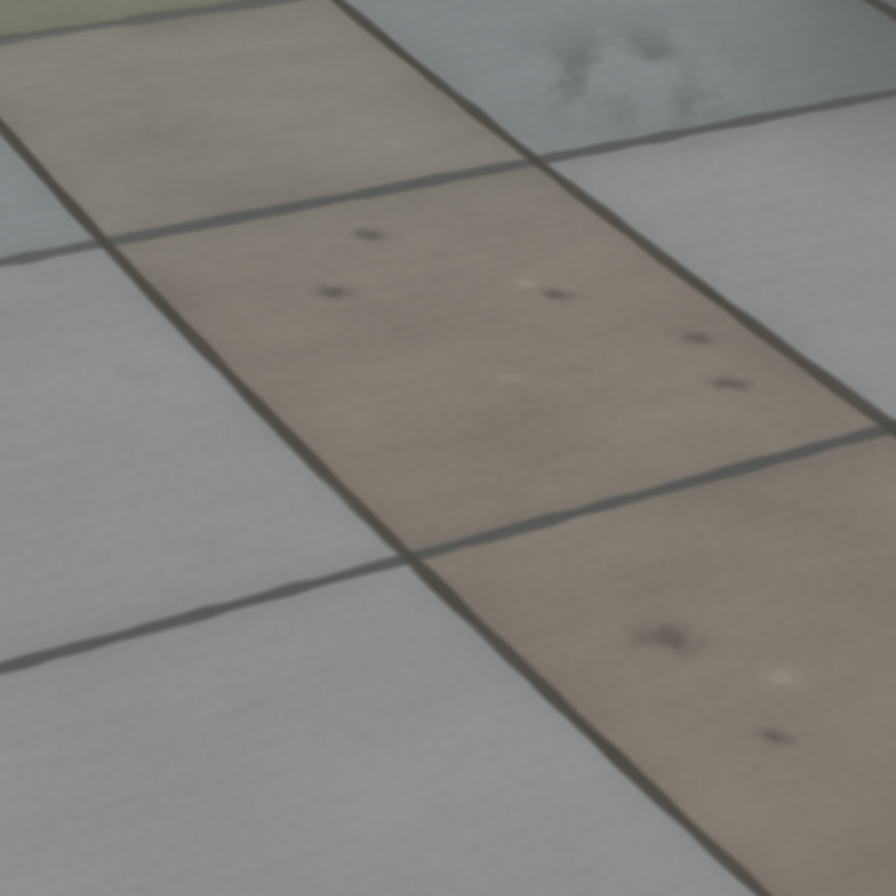
Write a Shadertoy shader that draws this texture.

```glsl
// Worn concrete paving slabs in perspective, a warm column between cool grey ones.

const vec3 COOL_GREY  = vec3(0.550, 0.556, 0.556);
const vec3 WARM_FAR   = vec3(0.512, 0.500, 0.470);
const vec3 WARM_NEAR  = vec3(0.505, 0.472, 0.437);
const vec3 MOSS       = vec3(0.490, 0.490, 0.435);
const vec3 LONG_JOINT = vec3(0.300, 0.288, 0.262);
const vec3 CROSS_JOINT = vec3(0.335, 0.338, 0.335);

// Ground plane to canvas; one slab is one unit of the plane.
const mat3 GROUND_TO_CANVAS = mat3(0.539, 0.170, 0.0957,
                                   0.260, -0.418, -0.176,
                                   0.117, 0.729, 1.0);

float hash(vec2 p) {
    vec3 q = fract(vec3(p.xyx) * 0.1031);
    q += dot(q, q.yzx + 33.33);
    return fract((q.x + q.y) * q.z);
}

float noise(vec2 p) {
    vec2 i = floor(p), f = fract(p);
    f = f * f * (3.0 - 2.0 * f);
    return mix(mix(hash(i), hash(i + vec2(1, 0)), f.x),
               mix(hash(i + vec2(0, 1)), hash(i + vec2(1, 1)), f.x), f.y);
}

float fbm(vec2 p) {
    float sum = 0.0, amp = 0.5;
    for (int i = 0; i < 4; i++) {
        sum += amp * noise(p);
        p = mat2(1.6, 1.2, -1.2, 1.6) * p + 7.3;
        amp *= 0.5;
    }
    return sum;
}

// Slab coordinates: x counts columns to the right, y counts rows toward the viewer.
vec2 slabCoords(vec2 p) {
    vec3 q = inverse(GROUND_TO_CANVAS) * vec3(p, 1.0);
    vec2 s = q.xy / q.z;
    s.x -= 0.025 * s.y * (s.y - 1.0);           // slight lens bend
    if (s.x > 1.0) s.x = 1.0 + (s.x - 1.0) / 1.3; // wider right column
    if (s.y < 0.0) s.y /= 0.845;                  // shorter far rows
    return s;
}

// Distance to the nearest whole value of a coordinate, in canvas units.
float jointDistance(float coord) {
    float slope = length(vec2(dFdx(coord), dFdy(coord))) * iResolution.y;
    return abs(coord - floor(coord + 0.5)) / max(slope, 0.001);
}

float softLine(float dist, float halfWidth) {
    return 1.0 - smoothstep(halfWidth * 0.25, halfWidth * 1.5, dist);
}

vec3 slabColor(vec2 s, vec2 id) {
    vec3 warm = mix(WARM_FAR, WARM_NEAR, smoothstep(-0.7, 0.9, s.y));
    warm = mix(warm, MOSS, step(id.y, -1.5));
    vec3 cool = COOL_GREY * (id.y < -0.5 ? vec3(0.925, 0.95, 0.96) : vec3(1.0));
    vec3 color = id.x == 0.0 ? warm : cool;
    return color * (1.0 + 0.02 * (hash(id + 41.0) - 0.5));
}

// Scattered chips: negative values are dark pits, positive ones pale scars.
float chips(vec2 local, vec2 id, vec2 p) {
    float sum = 0.0;
    mat2 toCanvas = mat2(GROUND_TO_CANVAS);
    for (int i = 0; i < 7; i++) {
        vec2 seed = id * 17.0 + float(i) * 3.7 + 60.0;
        vec2 center = 0.12 + 0.76 * vec2(hash(seed), hash(seed + 9.1));
        float size = mix(0.007, 0.019, pow(hash(seed + 4.6), 2.0));
        vec2 d = toCanvas * (local - center) * vec2(0.65, 1.2);
        float r = length(d) / size + 0.8 * (noise(p * 70.0) - 0.5);
        sum += (i < 5 ? -0.22 : 0.10) * exp(-r * r);
    }
    return sum;
}

void mainImage(out vec4 fragColor, in vec2 fragCoord) {
    vec2 p = fragCoord / iResolution.xy;
    vec2 s = slabCoords(p);
    float longDist = jointDistance(s.x) + 0.003 * (noise(p * 26.0) - 0.5);
    float crossDist = jointDistance(s.y) + 0.003 * (noise(p * 31.0 + 5.0) - 0.5);
    vec2 id = floor(s);
    bool isWarm = id.x == 0.0;

    // Slab face with broad stains, brushed streaks and fine grain
    vec3 color = slabColor(s, id);
    float stain = fbm(s * vec2(3.0, 5.0) + id * 8.0 + 20.0) - 0.47;
    float streak = noise(s * vec2(7.0, 70.0) + 90.0) - 0.5;
    float grain = noise(p * 150.0) - 0.5;
    color *= 1.0 + (isWarm ? 0.16 : 0.07) * stain + 0.016 * streak + 0.022 * grain;

    // Chips on the warm slabs, a dark smudge on the far right slab
    float wear = isWarm && id.y > -0.5 ? 1.0 : 0.12;
    color *= 1.0 + wear * chips(fract(s), id, p);
    vec2 smudge = (p - vec2(0.70, 0.91)) / vec2(0.11, 0.05);
    color *= 1.0 - 0.26 * exp(-dot(smudge, smudge)) * smoothstep(0.3, 0.7, fbm(p * 22.0));
    color *= 1.0 - 0.20 * (1.0 - smoothstep(0.0, 0.28, distance(p, vec2(1.02))));

    // Dirt along the edges, then the joints, fainter with distance
    float edge = min(longDist, crossDist);
    color *= 1.0 - 0.07 * exp(-max(edge, 0.0) / 0.018);
    float nearness = smoothstep(1.05, 0.35, p.y);
    float crossInk = softLine(crossDist, mix(0.0055, 0.0070, nearness));
    float longInk = softLine(longDist, mix(0.0060, 0.0080, nearness));
    float fade = mix(0.62, 0.95, smoothstep(-1.0, 1.0, s.y + 0.5 * p.x));
    color = mix(color, CROSS_JOINT, crossInk * fade);
    color = mix(color, LONG_JOINT, longInk * (0.85 + 0.15 * noise(p * 18.0)));

    fragColor = vec4(color, 1.0);
}
```
